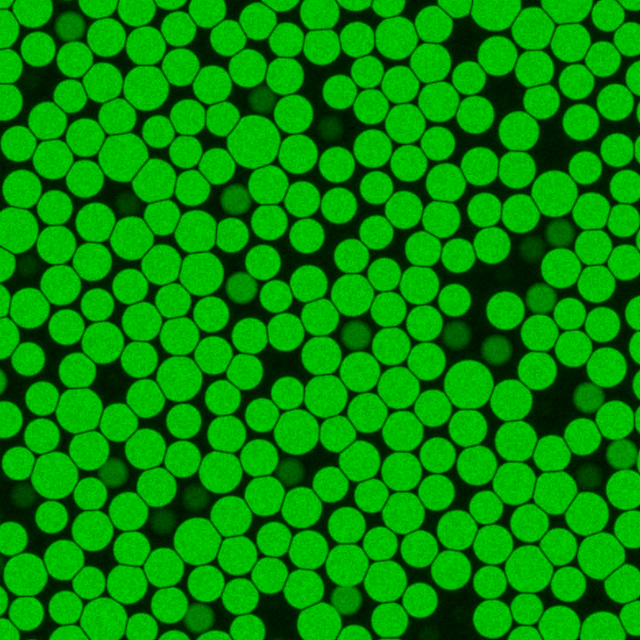
Write a Shadertoy shader that draws this pattern.

```glsl
// Draws a dense layer of glowing green droplets, a few of them out of focus, with fine grain.

const float SPACING = 0.0642;    // mean droplet spacing, as a part of the canvas
const float ROW_HEIGHT = 0.866;  // row distance of the triangular lattice
const int SIDE = 11;             // side of the patch of cells around a pixel
const int FINAL_SIDE = 5;        // side of the patch left after settling

const vec3 GLOW_COLOUR = vec3(0.0, 1.0, 0.0);
const float DROPLET_LEVEL = 0.74;
const float GAP_LEVEL = 0.085;

vec4 hash4(vec2 p) {
    vec4 q = fract(p.xyxy * vec4(0.1031, 0.1030, 0.0973, 0.1099));
    q += dot(q, q.wzxy + 33.33);
    return fract((q.xxyz + q.yzzw) * q.zywx);
}

float valueNoise(vec2 p) {
    vec2 cell = floor(p), f = fract(p);
    f = f * f * (3.0 - 2.0 * f);
    float low = mix(hash4(cell).x, hash4(cell + vec2(1, 0)).x, f.x);
    float high = mix(hash4(cell + vec2(0, 1)).x, hash4(cell + vec2(1, 1)).x, f.x);
    return mix(low, high, f.y);
}

float rowShift(int row) {
    return 0.5 * float(row & 1);
}

// Unsettled droplet of a lattice cell: centre, radius, focus (1 is sharp).
vec4 seedDroplet(ivec2 cell) {
    vec4 h = hash4(vec2(cell) + 211.0);
    vec2 centre = vec2(float(cell.x) + rowShift(cell.y), float(cell.y) * ROW_HEIGHT);
    centre += (h.xy - 0.5) * 0.6;
    float radius = 0.39 + 0.11 * h.z + 0.18 * pow(fract(h.z * 17.0), 8.0);
    float focus = 1.0;
    if (h.w > 0.88) {
        focus = mix(0.06, 0.85, (h.w - 0.88) / 0.12);
        radius = 0.30 + 0.10 * focus;
    }
    return vec4(centre, radius, focus);
}

// Half of the shift that frees droplet a from its overlap with b.
vec2 pushApart(vec4 a, vec4 b) {
    vec2 away = a.xy - b.xy;
    float dist = max(length(away), 0.001);
    return away / dist * 0.5 * max(a.z + b.z - dist, 0.0);
}

// Brightness of the droplet layer at a point in lattice units.
float dropletLayer(vec2 p) {
    int row = int(round(p.y / ROW_HEIGHT));
    ivec2 corner = ivec2(int(round(p.x - rowShift(row))), row) - SIDE / 2;

    vec4 drops[SIDE * SIDE];
    for (int j = 0; j < SIDE; j++)
        for (int i = 0; i < SIDE; i++)
            drops[j * SIDE + i] = seedDroplet(corner + ivec2(i, j));

    // Settle: each pass drops the outer ring and shifts results one slot back,
    // so no value is overwritten while a neighbour still needs it.
    for (int side = SIDE - 2; side >= FINAL_SIDE; side -= 2)
        for (int j = 0; j < side; j++)
            for (int i = 0; i < side; i++) {
                vec4 self = drops[(j + 1) * SIDE + i + 1];
                vec2 push = vec2(0.0);
                for (int k = 0; k < 9; k++)
                    if (k != 4) push += pushApart(self, drops[(j + k / 3) * SIDE + i + k % 3]);
                drops[j * SIDE + i] = vec4(self.xy + push, self.zw);
            }

    // Two nearest sharp droplets, and the strongest blurred one.
    float nearest = 9.0, second = 9.0, haze = 0.0;
    for (int j = 0; j < FINAL_SIDE; j++)
        for (int i = 0; i < FINAL_SIDE; i++) {
            vec4 drop = drops[j * SIDE + i];
            float d = length(p - drop.xy) - drop.z;
            if (drop.w < 1.0) {
                float blur = mix(0.30, 0.05, drop.w);
                haze = max(haze, drop.w * DROPLET_LEVEL * (1.0 - smoothstep(-blur, blur, d)));
            } else {
                second = min(second, max(nearest, d));
                nearest = min(nearest, d);
            }
        }

    // Keep a thin dark seam where sharp droplets touch.
    float edge = max(nearest, 0.5 * (nearest - second) + 0.018);
    float gap = GAP_LEVEL + 0.10 * exp(-max(edge, 0.0) / 0.09);
    float cover = 1.0 - smoothstep(-0.042, 0.042, edge);
    return mix(max(gap, haze), DROPLET_LEVEL, cover);
}

void mainImage(out vec4 fragColor, in vec2 fragCoord) {
    vec2 uv = fragCoord / iResolution.y;

    // Turn the lattice so that its rows do not follow the canvas.
    float angle = 0.41;
    mat2 turn = mat2(cos(angle), sin(angle), -sin(angle), cos(angle));
    float level = dropletLayer(turn * uv / SPACING + 40.0);

    // Fine grain, stronger in bright parts.
    float grain = 0.7 * valueNoise(uv * 390.0) + 0.3 * valueNoise(uv * 170.0 + 57.0) - 0.5;
    level += grain * (0.05 + 0.20 * level);

    fragColor = vec4(GLOW_COLOUR * clamp(level, 0.0, 1.0), 1.0);
}
```
